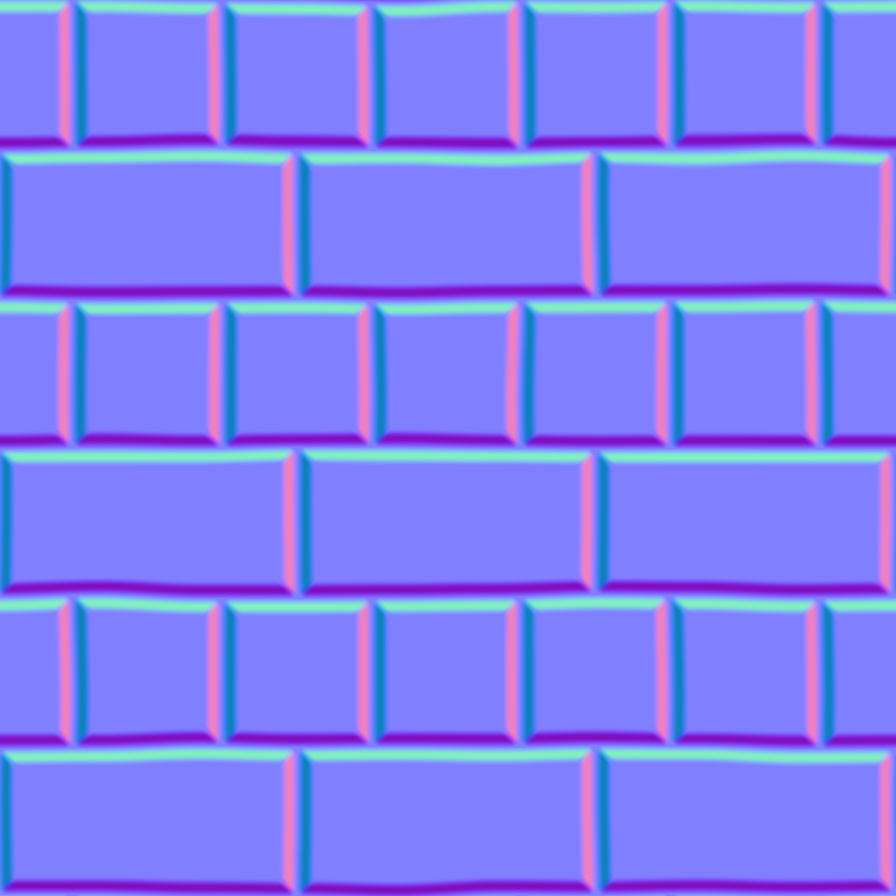
A WebGL 1 fragment shader for this texture map:

```glsl
precision highp float;
// Tangent-space normal map of a brick wall: square headers alternating with long stretchers.

uniform vec2 u_resolution;

#define ROWS 6.0            // courses down the canvas
#define LONG_BRICKS 3.0     // stretchers per course
#define SHORT_BRICKS 6.0    // headers per course
#define SHIFT_X -0.0018     // sideways offset of all joints
#define BEVEL_START -0.0020 // joint centre to foot of the bevel
#define BEVEL_END 0.0208    // joint centre to flat brick face
#define BEVEL_SOFT 0.0105   // softness of both bevel ends
#define BEVEL_TILT 0.88     // sideways part of the normal on the bevel
#define CORNER 0.010        // corner radius
#define MITRE 0.008         // blend width where two bevels meet
#define WOBBLE vec2(0.0028, 0.0068)  // unevenness of the edges
#define WOBBLE_CELLS 9.0    // noise cells across the canvas

float hash(vec2 p) {
  vec3 q = fract(vec3(p.xyx) * 0.1031);
  q += dot(q, q.yzx + 33.33);
  return fract((q.x + q.y) * q.z);
}

// Value noise that repeats at the canvas edges, in -0.5..0.5
float tiledNoise(vec2 uv, float seed) {
  vec2 p = uv * WOBBLE_CELLS;
  vec2 f = fract(p);
  vec2 a = mod(floor(p), WOBBLE_CELLS);
  vec2 b = mod(a + 1.0, WOBBLE_CELLS);
  f = f * f * (3.0 - 2.0 * f);
  float low = mix(hash(a + seed), hash(vec2(b.x, a.y) + seed), f.x);
  float high = mix(hash(vec2(a.x, b.y) + seed), hash(b + seed), f.x);
  return mix(low, high, f.y) - 0.5;
}

// Soft band of slope at a distance from the joint centre
float bevelBand(float dist) {
  return smoothstep(BEVEL_START, BEVEL_START + BEVEL_SOFT, dist)
       * (1.0 - smoothstep(BEVEL_END - BEVEL_SOFT, BEVEL_END, dist));
}

// Outward tilt of the brick surface: zero on the faces and in the joints
vec2 brickTilt(vec2 uv) {
  float row = floor(uv.y * ROWS);
  float isShort = mod(row, 2.0);
  vec2 count = vec2(mix(LONG_BRICKS, SHORT_BRICKS, isShort), ROWS);
  vec2 grid = uv * count + vec2(0.5 * isShort, 0.0);
  vec2 local = (fract(grid) - 0.5) / count;

  // Rounded box distance, positive inside the brick
  vec2 edge = abs(local) - 0.5 / count + CORNER;
  float inside = CORNER - length(max(edge, 0.0)) - min(max(edge.x, edge.y), 0.0);
  inside = max(inside, 0.0);

  // Facing direction, averaged along the corner mitres
  float sideways = smoothstep(-MITRE, MITRE, edge.x - edge.y);
  vec2 facing = vec2(sideways, 1.0 - sideways) * sign(local);

  // The facing bevel across the joint cancels this one at the joint centre
  return facing * (bevelBand(inside) - bevelBand(-inside)) * BEVEL_TILT;
}

void main() {
  vec2 uv = gl_FragCoord.xy / u_resolution;
  vec2 wobble = WOBBLE * vec2(tiledNoise(uv, 3.0), tiledNoise(uv, 17.0));
  vec2 tilt = brickTilt(uv - vec2(SHIFT_X, 0.0) + wobble);

  // Complete the unit normal and pack it into colour
  vec3 normal = vec3(tilt, sqrt(max(1.0 - dot(tilt, tilt), 0.0)));
  gl_FragColor = vec4(normal * 0.5 + 0.5, 1.0);
}
```
